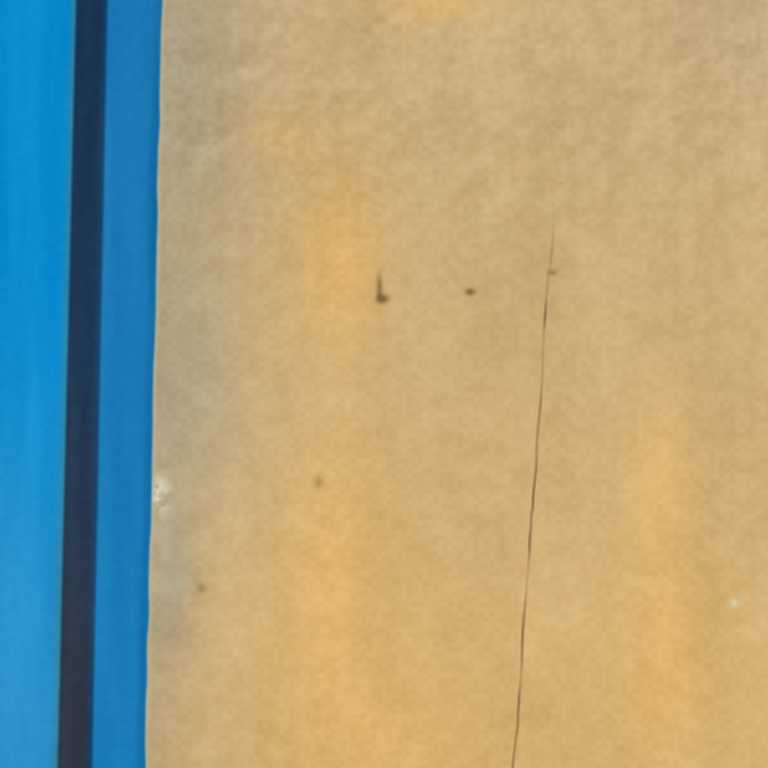
Give the GLSL for this texture, as a three.js fragment shader.

```glsl
varying vec2 vUv;

float hash(vec2 p) {
  return fract(sin(dot(p, vec2(127.1, 311.7))) * 43758.5453);
}

float noise(vec2 p) {
  vec2 i = floor(p), f = fract(p);
  f = f * f * (3.0 - 2.0 * f);
  return mix(mix(hash(i), hash(i + vec2(1.0, 0.0)), f.x),
             mix(hash(i + vec2(0.0, 1.0)), hash(i + 1.0), f.x), f.y);
}

float fbm(vec2 p) {
  float sum = 0.0, amp = 0.5;
  for (int i = 0; i < 5; i++) {
    sum += amp * noise(p);
    p = p * 2.03 + 17.3;
    amp *= 0.5;
  }
  return sum;
}

float blob(vec2 p, vec2 center, vec2 radius) {
  vec2 d = (p - center) / radius;
  return exp(-dot(d, d));
}

vec3 plaster(vec2 p, float edge) {
  vec2 warped = p + 0.05 * (vec2(fbm(p * 9.0), fbm(p * 9.0 + 40.0)) - 0.5);
  vec3 color = mix(vec3(0.83, 0.69, 0.46), vec3(0.79, 0.68, 0.495), smoothstep(0.1, 0.9, p.y));

  // Warm ochre stains
  float warm = blob(warped, vec2(0.43, 0.66), vec2(0.065, 0.13))
             + 0.9 * blob(warped, vec2(0.43, 0.27), vec2(0.07, 0.16))
             + 0.7 * blob(warped, vec2(0.48, 0.04), vec2(0.16, 0.14))
             + 0.7 * blob(warped, vec2(0.86, 0.36), vec2(0.04, 0.12))
             + 0.9 * blob(warped, vec2(0.86, 0.13), vec2(0.06, 0.13))
             + 0.7 * blob(warped, vec2(0.35, 0.82), vec2(0.05, 0.04))
             + 0.7 * blob(warped, vec2(0.56, 1.0), vec2(0.08, 0.025));
  color = mix(color, vec3(0.89, 0.70, 0.40), 0.75 * min(warm, 1.0));

  // Grey weathering beside the frame and in the upper corners
  float grey = 0.65 * exp(-max(p.x - edge, 0.0) * 13.0)
             + 0.5 * blob(warped, vec2(0.25, 0.49), vec2(0.07, 0.17))
             + 0.45 * blob(warped, vec2(0.25, 0.92), vec2(0.10, 0.22))
             + 0.5 * blob(warped, vec2(0.225, 0.23), vec2(0.035, 0.10))
             + 0.3 * blob(warped, vec2(1.0, 0.98), vec2(0.15, 0.12));
  color = mix(color, vec3(0.68, 0.63, 0.52), min(grey, 0.9));

  // Brushed mottling and grain
  color += 0.07 * (fbm(p * vec2(14.0, 5.0)) - 0.48);
  color += 0.05 * (fbm(p * vec2(38.0, 46.0)) - 0.48) * vec3(0.8, 1.0, 1.1);
  color += 0.035 * (noise(p * 150.0) - 0.5);
  float relief = fbm(p * 34.0) - fbm(p * 34.0 + vec2(0.25, -0.25));
  color += 0.10 * relief * smoothstep(0.5, 0.9, p.y);

  // Hairline crack
  float crackX = 0.669 + 0.072 * p.y + 0.006 * (fbm(vec2(p.y * 16.0, 3.0)) - 0.48);
  float crack = 1.0 - smoothstep(0.0005, 0.0032, abs(p.x - crackX));
  crack *= (1.0 - smoothstep(0.62, 0.75, p.y)) * (0.25 + 0.75 * noise(vec2(p.y * 34.0, 8.0)));
  color = mix(color, vec3(0.51, 0.37, 0.24), 0.75 * crack);

  // Pits
  float pit = 0.9 * blob(p, vec2(0.498, 0.611), vec2(0.008, 0.006))
            + 0.65 * blob(p, vec2(0.494, 0.626), vec2(0.004, 0.016))
            + 0.8 * blob(p, vec2(0.612, 0.62), vec2(0.0065, 0.005))
            + 0.4 * blob(p, vec2(0.415, 0.372), vec2(0.007, 0.008))
            + 0.4 * blob(p, vec2(0.262, 0.234), vec2(0.006, 0.007))
            + 0.5 * blob(p, vec2(0.719, 0.645), vec2(0.006, 0.004));
  color = mix(color, vec3(0.46, 0.35, 0.20), min(pit, 0.85));

  // Pale chips
  float chip = blob(warped, vec2(0.215, 0.345), vec2(0.013, 0.022)) * smoothstep(0.35, 0.6, fbm(p * 60.0))
             + 0.35 * blob(warped, vec2(0.215, 0.27), vec2(0.02, 0.05)) * noise(p * 65.0)
             + 0.7 * blob(p, vec2(0.956, 0.215), vec2(0.006, 0.006));
  return mix(color, vec3(0.87, 0.85, 0.78), min(chip, 0.9));
}

vec3 paintedFrame(vec2 p, float gapLeft, float gapRight, float edge) {
  float streak = fbm(p * vec2(45.0, 4.0)) - 0.48;
  vec3 outer = mix(vec3(0.17, 0.57, 0.79), vec3(0.04, 0.54, 0.81), smoothstep(0.0, 0.65, p.y));
  outer = mix(outer, vec3(0.20, 0.60, 0.82), 0.6 * blob(p, vec2(0.0, 0.2), vec2(0.05, 0.25)));
  vec3 inner = mix(vec3(0.10, 0.49, 0.72), vec3(0.11, 0.47, 0.71), p.y);
  vec3 gap = mix(vec3(0.19, 0.22, 0.27), vec3(0.12, 0.21, 0.32), smoothstep(0.0, 0.6, p.y));

  outer = mix(outer, vec3(0.24, 0.50, 0.58), 0.7 * smoothstep(gapLeft - 0.014, gapLeft, p.x));
  inner = mix(inner, vec3(0.08, 0.37, 0.57), 0.5 * smoothstep(edge - 0.016, edge - 0.003, p.x));
  gap = mix(gap, vec3(0.08, 0.27, 0.43), smoothstep(gapRight - 0.012, gapRight, p.x));

  vec3 color = mix(outer, gap, smoothstep(gapLeft - 0.003, gapLeft + 0.003, p.x));
  color = mix(color, inner, smoothstep(gapRight - 0.003, gapRight + 0.003, p.x));
  return color + 0.07 * streak + 0.015 * (noise(p * 130.0) - 0.5);
}

void main() {
  vec2 p = vUv;
  float edge = 0.189 + 0.022 * p.y + 0.002 * (noise(vec2(p.y * 25.0, 5.0)) - 0.5);
  float gapLeft = 0.075 + 0.024 * p.y;
  float gapRight = 0.120 + 0.020 * p.y;

  vec3 color = mix(paintedFrame(p, gapLeft, gapRight, edge), plaster(p, edge),
                   smoothstep(edge - 0.0025, edge + 0.0025, p.x));
  // Pale lip where paint meets plaster
  color = mix(color, vec3(0.76, 0.70, 0.56), 0.45 * blob(p, vec2(edge + 0.002, p.y), vec2(0.003)));
  gl_FragColor = vec4(color, 1.0);
}
```
